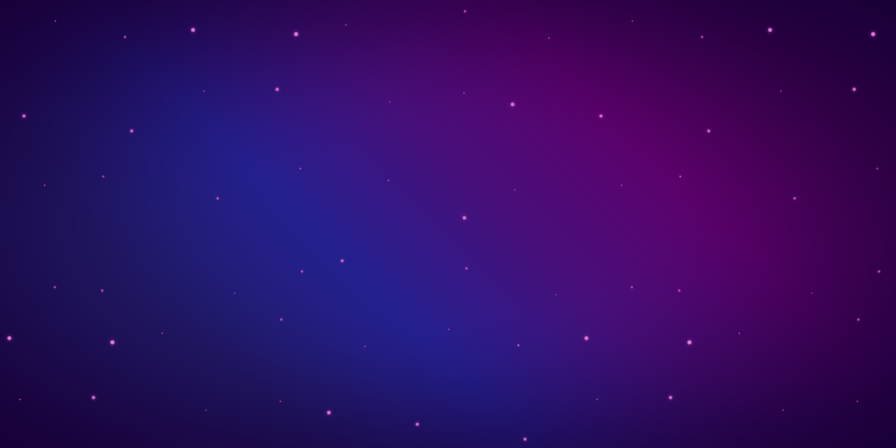
This background is drawn by a Shadertoy shader. Its source:

```glsl
// Night sky: a diagonal navy-blue-violet-magenta gradient, darkened by an
// elliptical vignette and sprinkled with small glowing pink stars.
// Stars sit in a jittered grid whose motif repeats in staggered tiles.

const vec3 NAVY    = vec3(0.130, 0.115, 0.430);
const vec3 BLUE    = vec3(0.140, 0.125, 0.560);
const vec3 VIOLET  = vec3(0.280, 0.060, 0.480);
const vec3 MAGENTA = vec3(0.365, 0.005, 0.425);
const vec3 PLUM    = vec3(0.300, 0.005, 0.330);
const vec3 NIGHT   = vec3(0.095, 0.000, 0.220);
const vec3 HALO    = vec3(0.550, 0.120, 0.620);
const vec3 CORE    = vec3(0.900, 0.520, 0.850);

const vec2  STAR_CELL   = vec2(0.184, 0.172);
const vec2  MOTIF_CELLS = vec2(7.0, 4.0);
const float ROW_SHIFT   = 0.41;

float ramp(float start, float end, float x) {
    return clamp((x - start) / (end - start), 0.0, 1.0);
}

vec3 hash32(vec2 cell) {
    vec3 q = fract(cell.xyx * vec3(0.1031, 0.1030, 0.0973));
    q += dot(q, q.yxz + 33.33);
    return fract((q.xxy + q.yzz) * q.zyx);
}

// Colour bands along the diagonal that rises to the upper right
vec3 skyGradient(float along) {
    vec3 color = mix(NAVY, BLUE, ramp(0.70, 1.19, along));
    color = mix(color, VIOLET, ramp(1.19, 1.65, along));
    color = mix(color, MAGENTA, ramp(1.65, 2.10, along));
    return mix(color, PLUM, ramp(2.10, 2.65, along));
}

// Soft halo with a small bright centre
vec3 addStar(vec3 color, float dist, float size, float pixel) {
    float haloRadius = mix(0.004, 0.015, size);
    float coreRadius = mix(0.0008, 0.0045, size);
    float falloff = 1.0 - ramp(0.0, haloRadius, dist);
    float core = 1.0 - smoothstep(coreRadius - pixel, coreRadius + pixel, dist);
    color = mix(color, HALO, 0.8 * falloff * falloff);
    return mix(color, CORE, core * mix(0.45, 0.95, size));
}

// One star per cell, counted downward from the top edge
vec3 addStars(vec3 color, vec2 p, float pixel) {
    vec2 q = vec2(p.x, 1.0 - p.y);
    float tileRow = floor(q.y / (STAR_CELL.y * MOTIF_CELLS.y));
    q.x += ROW_SHIFT * tileRow;

    vec2 cell = floor(q / STAR_CELL);
    vec3 random = hash32(mod(cell, MOTIF_CELLS) + 5.0);
    vec2 center = (cell + mix(vec2(0.12), vec2(0.88), random.xy)) * STAR_CELL;
    return addStar(color, length(q - center), random.z * random.z, pixel);
}

void mainImage(out vec4 fragColor, in vec2 fragCoord) {
    vec2 uv = fragCoord / iResolution.xy;
    vec2 p = fragCoord / iResolution.y;

    vec3 color = skyGradient(p.x + p.y);

    // Elliptical vignette
    float radius = length(2.0 * uv - 1.0);
    color = mix(color, NIGHT, smoothstep(0.40, 1.50, radius));

    color = addStars(color, p, 1.0 / iResolution.y);
    fragColor = vec4(color, 1.0);
}
```
